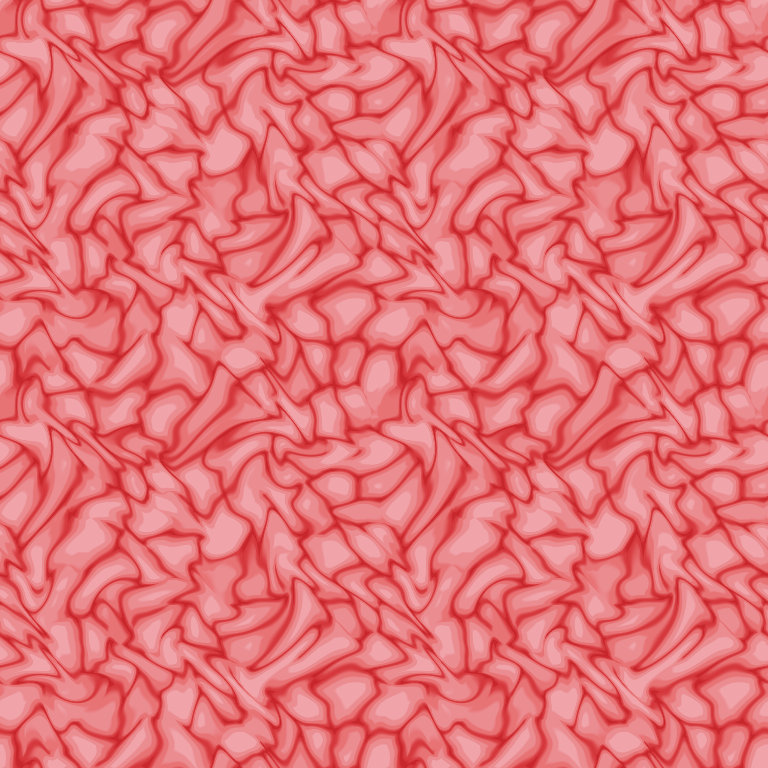
Reproduce this texture procedurally as a Shadertoy shader.

```glsl
const float REPEATS = 2.0;        // tiles across and down
const float CELLS = 10.0;         // folds across one tile
const float JITTER = 0.9;
const float GROUPS = 3.0;         // neighbours of one group merge into long folds
const float WARP = 0.08;
const float SINK = 0.08;          // extra depth where grooves meet
const float SOFTNESS = 0.022;     // blur of the tone steps, in cells
const float TAU = 6.2831853;

const int STEPS = 5;
const float LEVELS[STEPS] = float[](-0.01, 0.085, 0.14, 0.31, 0.57);
const vec3 TONES[STEPS + 1] = vec3[](
    vec3(0.78, 0.15, 0.17), vec3(0.84, 0.23, 0.25), vec3(0.88, 0.35, 0.36),
    vec3(0.91, 0.45, 0.46), vec3(0.92, 0.55, 0.57), vec3(0.94, 0.64, 0.66));

// Random triple per cell, wrapping at the tile border
vec3 cellHash(vec2 cell) {
    cell = mod(cell, CELLS);
    vec3 q = vec3(dot(cell, vec2(127.1, 311.7)),
                  dot(cell, vec2(269.5, 183.3)),
                  dot(cell, vec2(419.2, 371.9)));
    return fract(sin(q) * 43758.545);
}

// Layered sine shears with whole frequencies keep the tile periodic
vec2 warp(vec2 p) {
    float freq = 2.0;
    for (int i = 0; i < 5; i++) {
        vec2 phase = float(i) * vec2(0.37, 0.71) + vec2(0.13, 0.58);
        p += WARP / freq * sin(TAU * (freq * p.yx + p + phase));
        freq += 2.0 + mod(float(i), 2.0);
    }
    return p;
}

// Smooth periodic variation, about -1 to 1
float drift(vec2 p) {
    return sin(TAU * dot(p, vec2(3, 2)) + 1.3) * sin(TAU * dot(p, vec2(-2, 4)) + 0.4)
         + 0.5 * sin(TAU * dot(p, vec2(5, -3)) + 2.1);
}

// Height over the grooves: zero on a groove, rising to the crown of a fold
float foldHeight(vec2 p) {
    vec2 grid = warp(p) * CELLS;
    vec2 home = floor(grid);
    vec3 nearest = vec3(9.0);     // three closest seeds
    float otherGroup = 9.0;       // closest seed of a different group
    float ownGroup = -1.0;
    for (int y = -2; y <= 2; y++) {
        for (int x = -2; x <= 2; x++) {
            vec2 cell = home + vec2(x, y);
            vec3 rnd = cellHash(cell);
            float d = distance(grid, cell + 0.5 + JITTER * (rnd.xy - 0.5));
            float group = floor(rnd.z * GROUPS);
            if (d < nearest.x) {
                if (group != ownGroup) otherGroup = nearest.x;
                ownGroup = group;
                nearest = vec3(d, nearest.xy);
            } else {
                if (group != ownGroup) otherGroup = min(otherGroup, d);
                if (d < nearest.y) nearest.yz = vec2(d, nearest.y);
                else nearest.z = min(nearest.z, d);
            }
        }
    }
    // Creases inside merged folds fade out into dead ends
    float variation = drift(p);
    float crease = nearest.y - nearest.x + max(0.0, 0.12 + 0.5 * variation);
    float height = min(otherGroup - nearest.x, crease);
    height *= 1.0 + 0.25 * drift(p.yx + 0.31);
    return height - SINK * (1.0 - smoothstep(0.0, 0.3, nearest.z - nearest.x));
}

void mainImage(out vec4 fragColor, in vec2 fragCoord) {
    vec2 p = fragCoord / iResolution.xy * REPEATS;
    float height = foldHeight(p);
    float pixel = CELLS * REPEATS / min(iResolution.x, iResolution.y);

    // Stepped tones from groove to crown
    vec3 color = TONES[0];
    for (int i = 0; i < STEPS; i++) {
        float soft = SOFTNESS + 0.8 * pixel;
        color = mix(color, TONES[i + 1],
                    smoothstep(LEVELS[i] - soft, LEVELS[i] + soft, height));
    }
    fragColor = vec4(color, 1.0);
}
```
